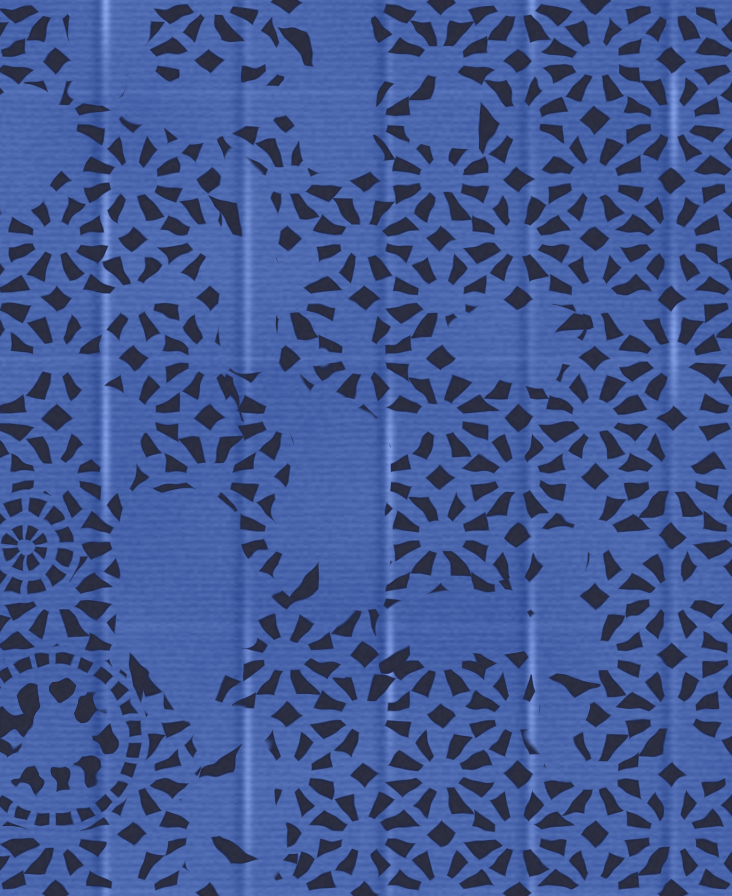
Write a WebGL 1 fragment shader that draws this pattern.

```glsl
precision highp float;
// Creased blue ribbed paper with a worn lattice of dark cut-out rosettes.
uniform vec2 u_resolution;

const vec2 STEP = vec2(0.0859, 0.1328);    // rosette column and row spacing
const vec2 ANCHOR = vec2(0.4922, 0.3333);  // centre of one rosette
const vec2 FOLD = vec2(0.1585, 0.2975);    // size of a folded panel
const vec2 FOLD_START = vec2(0.118, 0.104);

float hash(vec2 p) {
  vec3 q = fract(vec3(p.xyx) * 0.1031);
  q += dot(q, q.yzx + 33.33);
  return fract((q.x + q.y) * q.z);
}

float noise(vec2 p) {
  vec2 i = floor(p), f = fract(p);
  f = f * f * (3.0 - 2.0 * f);
  return mix(mix(hash(i), hash(i + vec2(1, 0)), f.x),
             mix(hash(i + vec2(0, 1)), hash(i + vec2(1, 1)), f.x), f.y);
}

// Tapered, skewed chip whose long axis follows dir.
float chip(vec2 p, vec2 dir, vec2 halfSize, float skew) {
  vec2 q = vec2(dot(p, dir), dot(p, vec2(-dir.y, dir.x)));
  q.x += skew * q.y;
  return max(abs(q.x) - halfSize.x, abs(q.y) - halfSize.y - 0.2 * q.x);
}

float blade(vec2 p, vec2 centre, float seed) {
  vec2 size = vec2(0.0143, 0.0068) * (0.85 + 0.3 * seed);
  float d = chip(p - centre, normalize(centre), size, 1.2 * (seed - 0.5));
  return seed < 0.07 ? 1.0 : d;
}

float diamond(vec2 p, vec2 r) {
  return (abs(p.x) / r.x + abs(p.y) / r.y - 1.0) * 0.7 * r.y;
}

// Eight blades per rosette; diamonds join rosettes above and below.
float lattice(vec2 p) {
  float d = 1.0;
  float nearest = floor((p.x - ANCHOR.x) / STEP.x + 0.5);
  for (int i = -1; i <= 1; i++) {
    float column = nearest + float(i);
    vec2 q = p - ANCHOR - vec2(column * STEP.x, 0.5 * STEP.y * mod(column, 2.0));
    float row = floor(q.y / STEP.y + 0.5);
    q.y -= row * STEP.y;
    vec2 id = vec2(column, row) * 4.0 + step(0.0, q) + 200.0;
    q = abs(q);
    d = min(d, blade(q, vec2(0.0165, 0.0300), hash(id)));
    d = min(d, blade(q, vec2(0.0380, 0.0130), hash(id + 71.0)));
    d = min(d, diamond(q - vec2(0.0, 0.5 * STEP.y), vec2(0.0165, 0.0145)));
  }
  return d;
}

// Circle of count separate segments.
float segmentRing(vec2 p, float radius, float halfWidth, float count) {
  float sector = 6.28318 / count;
  float a = mod(atan(p.y, p.x) + 3.14159, sector) - 0.5 * sector;
  float r = length(p);
  return max(abs(r - radius) - halfWidth, (abs(a) - 0.34 * sector) * r);
}

float clearing(vec2 p, vec2 centre, vec2 r) {
  return (length((p - centre) / r) - 1.0) * min(r.x, r.y);
}

// Bare areas where the cut-outs have been lost.
float bareAreas(vec2 p) {
  float d = clearing(p, vec2(0.375, 0.08), vec2(0.058, 0.12));
  d = min(d, clearing(p, vec2(0.370, 0.57), vec2(0.060, 0.16)));
  d = min(d, clearing(p, vec2(0.117, 0.04), vec2(0.050, 0.08)));
  d = min(d, clearing(p, vec2(0.215, 0.12), vec2(0.100, 0.035)));
  d = min(d, clearing(p, vec2(0.015, 0.17), vec2(0.050, 0.08)));
  d = min(d, clearing(p, vec2(0.278, 0.28), vec2(0.038, 0.14)));
  d = min(d, clearing(p, vec2(0.520, 0.14), vec2(0.070, 0.032)));
  d = min(d, clearing(p, vec2(0.580, 0.38), vec2(0.070, 0.042)));
  d = min(d, clearing(p, vec2(0.205, 0.66), vec2(0.075, 0.13)));
  d = min(d, clearing(p, vec2(0.625, 0.73), vec2(0.036, 0.15)));
  d = min(d, clearing(p, vec2(0.265, 0.90), vec2(0.055, 0.11)));
  d = min(d, clearing(p, vec2(0.510, 0.70), vec2(0.090, 0.035)));
  return min(d, clearing(p, vec2(0.125, 0.48), vec2(0.040, 0.06)));
}

float looseShards(vec2 p) {
  vec2 cell = floor(p / 0.1);
  float seed = hash(cell + 9.0), angle = 6.28318 * hash(cell + 31.0);
  vec2 q = p - (cell + 0.35 + 0.3 * vec2(seed, hash(cell + 53.0))) * 0.1;
  float d = chip(q, vec2(cos(angle), sin(angle)), vec2(0.022, 0.008), 0.8);
  return hash(cell + 83.0) < 0.3 ? d : 1.0;
}

float medallions(vec2 p, float d) {
  vec2 big = p - vec2(0.060, 0.825), wheel = p - vec2(0.028, 0.61);
  d = max(d, max(0.105 - length(big), 0.062 - length(wheel)));
  d = min(d, segmentRing(big, 0.050, 0.016, 9.0) + 0.02 * (noise(p * 65.0) - 0.4));
  d = min(d, segmentRing(big, 0.090, 0.007, 24.0));
  d = min(d, segmentRing(wheel, 0.018, 0.008, 8.0));
  return min(d, segmentRing(wheel, 0.046, 0.008, 12.0));
}

vec3 paper(vec2 p) {
  float rib = 0.5 + 0.5 * sin(6.28318 * (128.0 * p.y + 0.3 * noise(p * 25.0)));
  float tone = 0.3 * rib + 0.35 * noise(p * 7.0) + 0.35 * noise(p * vec2(220.0, 380.0));
  vec3 col = mix(vec3(0.225, 0.335, 0.625), vec3(0.345, 0.455, 0.725), tone);
  vec2 panel = (p - FOLD_START) / FOLD;
  vec2 t = (fract(panel + 0.5) - 0.5) * FOLD;
  float wear = noise(vec2(floor(panel.x + 0.5) * 7.0 + 20.0, p.y * 8.0));
  float ridge = exp(-pow(abs(t.x) / 0.005, 2.0)) * (0.03 + 0.2 * wear * wear);
  float shade = exp(-pow(abs(t.x + 0.009) / 0.007, 2.0)) * 0.06;
  float crossFold = exp(-pow(abs(t.y) / 0.003, 2.0)) * 0.035;
  return col + ridge - shade + crossFold + 0.015 * (hash(floor(panel) + 40.0) - 0.5);
}

void main() {
  vec2 p = gl_FragCoord.xy / u_resolution.y;
  p.y = 1.0 - p.y;
  float pixel = 1.0 / u_resolution.y;

  // Uneven hand-cut edges
  vec2 cut = p + 0.005 * (vec2(noise(p * 70.0), noise(p * 70.0 + 90.0)) - 0.5);
  float bare = bareAreas(p) + 0.03 * (noise(p * 28.0) - 0.5);
  float d = max(lattice(cut), -bare);
  d = min(d, max(looseShards(cut), bare - 0.012));
  d = medallions(cut, d);

  vec3 ink = mix(vec3(0.13, 0.16, 0.29), vec3(0.17, 0.18, 0.25), smoothstep(0.0, 0.004, -d));
  ink += 0.02 * (noise(p * 300.0) - 0.5);
  gl_FragColor = vec4(mix(ink, paper(p), smoothstep(-pixel, pixel, d)), 1.0);
}
```
